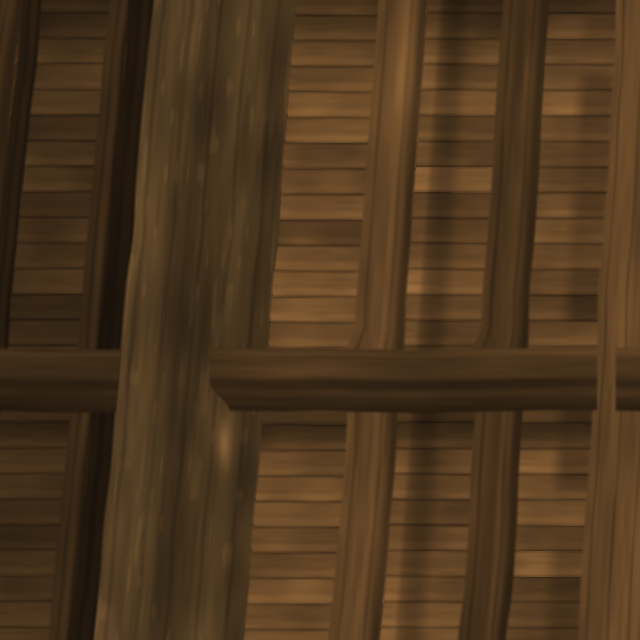
Write a WebGL 2 fragment shader that draws this texture.

```glsl
#version 300 es
precision highp float;
uniform vec2 u_resolution;
out vec4 outColor;

const vec3 WARM = vec3(1.0, 0.70, 0.39);   // brown of boards and rafters
const vec3 AGED = vec3(1.0, 0.745, 0.43);  // greyer brown of the main post
const float SOFT = 0.0035;                 // edge softness
const float AMBIENT = 0.09;                // lift of the deepest shade
const float BOARD_ROWS = 25.0;
const float BOARD_TONE = 0.385;
const float SEAM_DEPTH = 0.24;
const float LEAN_LEFT = 0.10;              // lean of uprights at each side
const float LEAN_RIGHT = 0.055;
const float BEAM_TOP = 0.545;              // measured down from the top
const float BEAM_HEIGHT = 0.098;
const float BEAM_START = 0.328;
const float POST_LEFT = 0.240;
const float POST_RIGHT = 0.464;
const float RIGHT_POST = 0.964;

// Uprights: left edge, right edge, tone, number of mouldings
const int UPRIGHTS = 7;
const vec4 UPRIGHT[UPRIGHTS] = vec4[](
  vec4(-0.05, 0.035, 0.23, 2.0),
  vec4(0.035, 0.065, 0.13, 1.0),
  vec4(0.172, 0.206, 0.20, 1.0),
  vec4(0.202, 0.244, 0.10, 1.0),
  vec4(POST_LEFT, POST_RIGHT, 0.290, 5.0),
  vec4(0.592, 0.668, 0.36, 2.0),
  vec4(0.785, 0.857, 0.28, 2.0));

float hash(vec2 p) {
  vec3 q = fract(p.xyx * 0.1031);
  q += dot(q, q.yzx + 33.33);
  return fract((q.x + q.y) * q.z);
}

float noise(vec2 p) {
  vec2 i = floor(p), f = fract(p);
  f = f * f * (3.0 - 2.0 * f);
  return mix(mix(hash(i), hash(i + vec2(1, 0)), f.x),
             mix(hash(i + vec2(0, 1)), hash(i + 1.0), f.x), f.y);
}

float band(float x, float a, float b, float soft) {
  return smoothstep(a - soft, a + soft, x) * (1.0 - smoothstep(b - soft, b + soft, x));
}

float spot(vec2 p, vec2 centre, vec2 size) {
  vec2 q = (p - centre) / size;
  return exp(-dot(q, q));
}

// Long fibres running along the second axis
float grain(vec2 p) {
  return 0.80 + 0.25 * noise(p * vec2(55.0, 6.0)) + 0.15 * noise(p * vec2(170.0, 16.0));
}

vec3 boards(vec2 w, float x) {
  float bay = 0.0;
  for (int i = 0; i < UPRIGHTS; i++) bay += step(UPRIGHT[i].y, w.x);
  float y = w.y * BOARD_ROWS + 0.45 + 0.12 * (noise(vec2(w.x * 5.0, bay)) - 0.5);
  float row = floor(y), f = fract(y);
  float tone = BOARD_TONE * mix(0.84, 1.14, hash(vec2(row, bay + 7.0)));
  tone *= 0.84 + 0.32 * noise(vec2(w.x * 18.0, row * 3.7 + f * 0.5));
  tone *= 0.95 + 0.10 * noise(vec2(w.x * 30.0, w.y * 190.0));
  // Seams fade in and out, each with a faint pale lip above
  float seam = 1.0 - smoothstep(0.01, 0.11, min(f, 1.0 - f));
  tone *= 1.0 - SEAM_DEPTH * seam * mix(0.5, 1.2, noise(vec2(w.x * 20.0, row + bay)));
  tone *= 1.0 + 0.12 * band(f, 0.66, 0.92, 0.12);
  // Sunlit strip beside the first rafter, with cast shade next to it
  tone *= 1.0 + 0.20 * band(w.x, 0.660, 0.690, 0.006);
  tone *= 1.0 - 0.24 * band(w.x, 0.697, 0.730, 0.014);
  tone *= 1.0 - 0.35 * band(w.x, 0.915, 0.970, 0.015) * noise(w.yy * 11.0);
  // Shade under the upper frame and the cross beam
  tone *= 1.0 - 0.38 * (1.0 - smoothstep(0.0, 0.10, w.y));
  float under = BEAM_TOP + BEAM_HEIGHT;
  tone *= 1.0 - 0.42 * band(w.y, under, under + 0.045, 0.03);
  return tone * mix(0.64, 1.0, smoothstep(0.15, 0.45, x)) * WARM;
}

vec3 upright(vec3 under, vec2 w, vec4 shape, float seed) {
  float u = w.x + 0.006 * (noise(vec2(w.y * 11.0, seed)) - 0.5);
  float isPost = step(4.5, shape.w);
  // Rafters flare to a foot above the beam
  shape.x -= 0.014 * band(w.y, 0.530, 0.600, 0.025) * band(shape.w, 1.5, 2.5, 0.1);
  float v = (u - shape.x) / (shape.y - shape.x);
  float tone = shape.z * grain(w + seed);
  float groove = abs(fract(v * shape.w + 0.12) - 0.5);
  tone *= 1.0 - 0.16 * (1.0 - smoothstep(0.0, 0.14, groove));
  // Pale arris and darker return face on the rafters
  tone *= 1.0 + 0.12 * band(v, 0.54, 0.72, 0.06) * (1.0 - isPost);
  tone *= 1.0 - mix(0.32, 0.18, isPost) * smoothstep(0.74, 0.92, v);
  // Pale front, hollow middle and patchy wear on the post
  tone *= 1.0 + isPost * (0.10 * band(v, 0.0, 0.22, 0.04) - 0.20 * band(v, 0.34, 0.60, 0.08));
  tone *= 1.0 + isPost * 0.25 * (noise(w * vec2(20.0, 12.0)) - 0.5);
  tone += 0.05 * isPost * smoothstep(0.70, 0.95, noise(w * vec2(120.0, 22.0)));
  float mask = band(u, shape.x, shape.y, SOFT);
  return mix(under, tone * mix(WARM, AGED, isPost), mask);
}

vec3 beam(vec3 under, vec2 w, float x) {
  float b = (w.y - BEAM_TOP) / BEAM_HEIGHT + 0.05 * (noise(vec2(x * 14.0, 3.0)) - 0.5);
  float start = BEAM_START + 0.030 * smoothstep(0.55, 1.0, b);
  float along = 1.0 - smoothstep(POST_LEFT - SOFT, POST_LEFT + SOFT, w.x);
  along = max(along, band(x, start, RIGHT_POST - 0.031, SOFT));
  along = max(along, smoothstep(0.962 - SOFT, 0.962 + SOFT, x));
  float tone = mix(0.285, 0.185, smoothstep(0.42, 0.54, b));
  tone += 0.04 * band(b, 0.04, 0.12, 0.04) + 0.04 * band(b, 0.64, 0.76, 0.05);
  tone *= 1.0 - 0.25 * smoothstep(0.82, 1.0, b);
  tone *= grain(w.yx) * mix(0.80, 1.0, smoothstep(0.1, 0.4, x));
  return mix(under, tone * WARM, along * band(b, 0.0, 1.0, 0.04));
}

void main() {
  vec2 p = gl_FragCoord.xy / u_resolution;
  float down = 1.0 - p.y;
  vec2 w = vec2(p.x + down * mix(LEAN_LEFT, LEAN_RIGHT, p.x), down);

  vec3 color = boards(w, p.x);
  for (int i = 0; i < UPRIGHTS; i++) color = upright(color, w, UPRIGHT[i], float(i) * 3.7);
  color = upright(color, w, vec4(RIGHT_POST, 1.09, 0.37, 4.0), 31.0);
  color = beam(color, w, p.x);

  // Warm light catching worn timber, then broad uneven light
  color += 0.17 * WARM * spot(w, vec2(0.638, 0.13), vec2(0.018, 0.10));
  color += 0.20 * WARM * spot(p, vec2(0.350, 0.305), vec2(0.010, 0.035));
  color *= 0.90 + 0.20 * noise(p * 6.0 + 2.0);
  outColor = vec4(mix(color, 0.31 * WARM, AMBIENT), 1.0);
}
```
